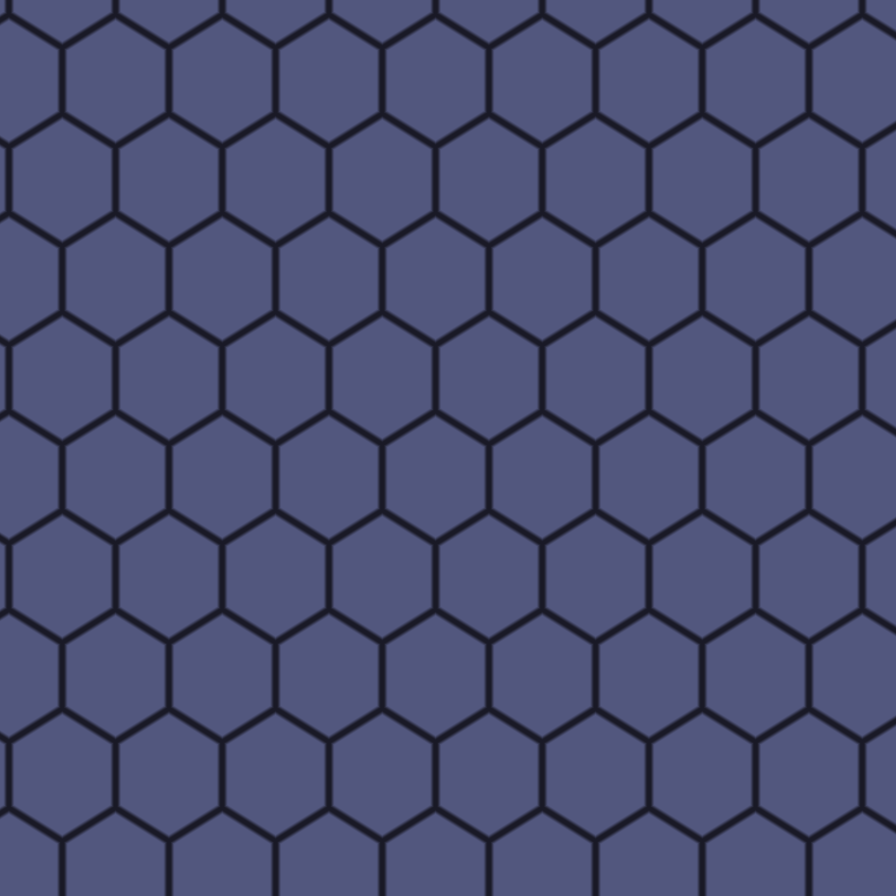
This pattern is drawn by a WebGL 2 fragment shader. Its source:

```glsl
#version 300 es
precision highp float;

#define COLUMNS 8.4
#define ROWS 9.035
#define FIRST_CENTRE vec2(0.129, 0.0245)
#define LINE_WIDTH 0.0081
#define LINE_SOFTNESS 0.0054
#define FILL_COLOUR vec3(0.322, 0.341, 0.494)
#define LINE_COLOUR vec3(0.100, 0.100, 0.150)

uniform vec2 u_resolution;
out vec4 fragColour;

// Offset from the nearest centre of a staggered grid
vec2 hexOffset(vec2 p, vec2 pitch) {
    vec2 period = vec2(pitch.x, 2.0 * pitch.y);
    vec2 evenRow = p - period * round(p / period);
    vec2 shifted = p - pitch * vec2(0.5, 1.0);
    vec2 oddRow = shifted - period * round(shifted / period);

    // Compare in the space where the cells are regular hexagons
    vec2 toRegular = vec2(1.0, 0.8660254 * pitch.x / pitch.y);
    vec2 evenRegular = evenRow * toRegular;
    vec2 oddRegular = oddRow * toRegular;
    return dot(evenRegular, evenRegular) < dot(oddRegular, oddRegular) ? evenRow : oddRow;
}

// Distance from a point inside a cell to its nearest side
float hexEdgeDistance(vec2 offset, vec2 pitch) {
    vec2 q = abs(offset);
    float apex = pitch.y * 2.0 / 3.0;
    vec2 slantNormal = normalize(vec2(apex, pitch.x));
    float upright = 0.5 * pitch.x - q.x;
    float slanted = dot(slantNormal, vec2(0.0, apex) - q);
    return min(upright, slanted);
}

void main() {
    vec2 uv = gl_FragCoord.xy / u_resolution;
    vec2 pitch = 1.0 / vec2(COLUMNS, ROWS);
    float edge = hexEdgeDistance(hexOffset(uv - FIRST_CENTRE, pitch), pitch);

    // Soft outline, never sharper than one pixel
    float softness = max(LINE_SOFTNESS, 1.0 / min(u_resolution.x, u_resolution.y));
    float halfWidth = 0.5 * LINE_WIDTH;
    float line = 1.0 - smoothstep(halfWidth - 0.5 * softness, halfWidth + 0.5 * softness, edge);

    fragColour = vec4(mix(FILL_COLOUR, LINE_COLOUR, line), 1.0);
}
```
